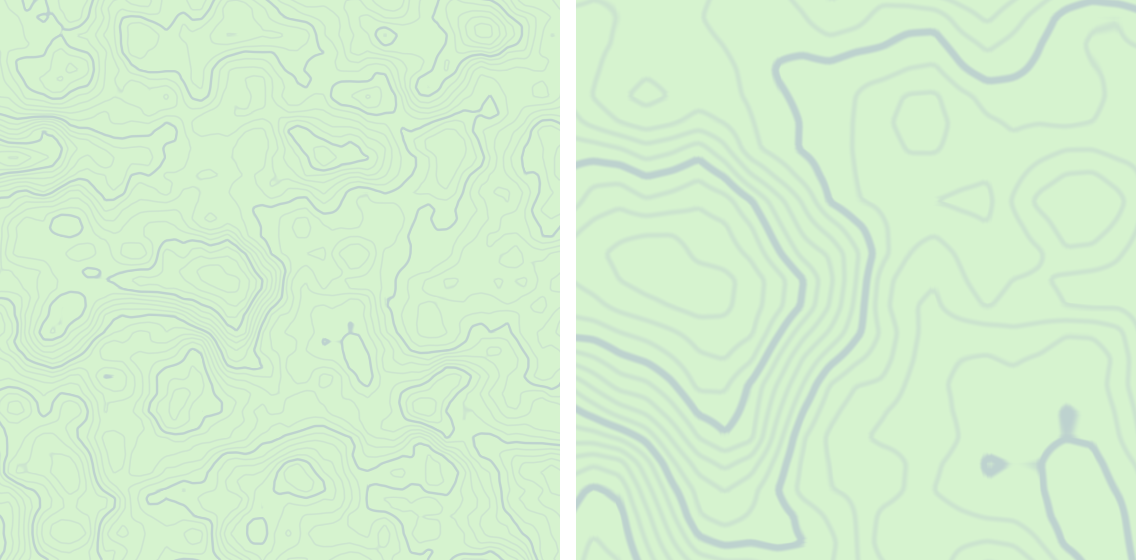
Left, the full canvas; right, a detail of the centre.
Give the GLSL for this pattern, as a WebGL 1 fragment shader.

```glsl
precision highp float;
// Topographic contour map: thin height lines with a heavier line every fifth level.

uniform vec2 u_resolution;

const vec3 PAPER = vec3(0.838, 0.952, 0.81);
const vec3 MINOR_INK = vec3(0.798, 0.893, 0.812);
const vec3 INDEX_INK = vec3(0.742, 0.822, 0.812);

const float HILLS = 4.5;             // noise cells across the canvas
const float RELIEF = 16.0;           // contour levels of the largest octave
const float ROUGHNESS = 0.48;        // amplitude ratio between octaves
const float SURVEY_CELLS = 64.0;     // height samples across the canvas
const float SLOPE_REACH = 0.0025;    // half baseline of the slope estimate
const float INDEX_STEP = 5.0;        // levels between heavy lines
const float MINOR_HALF_WIDTH = 0.0014;
const float INDEX_HALF_WIDTH = 0.0021;
const float MIN_SLOPE = 18.0;        // keeps lines slim on flat ground

float hash(vec2 p) {
  return fract(sin(dot(p, vec2(127.1, 311.7))) * 43758.5453);
}

float valueNoise(vec2 p) {
  vec2 cell = floor(p);
  vec2 f = fract(p);
  vec2 s = f * f * (3.0 - 2.0 * f);
  float bottom = mix(hash(cell), hash(cell + vec2(1.0, 0.0)), s.x);
  float top = mix(hash(cell + vec2(0.0, 1.0)), hash(cell + vec2(1.0, 1.0)), s.x);
  return mix(bottom, top, s.y);
}

// Fractal terrain height, in contour levels
float terrain(vec2 p) {
  float height = 0.0;
  float amplitude = RELIEF;
  vec2 q = p * HILLS + vec2(3.4, 7.7);
  for (int octave = 0; octave < 4; octave++) {
    height += amplitude * valueNoise(q);
    amplitude *= ROUGHNESS;
    q = q * 2.0 + vec2(17.3, 9.1);
  }
  return height;
}

// Terrain interpolated between coarse grid samples, for angular lines
float surveyedHeight(vec2 p, float cells) {
  vec2 cell = floor(p * cells);
  vec2 f = fract(p * cells);
  float bottom = mix(terrain(cell / cells), terrain((cell + vec2(1.0, 0.0)) / cells), f.x);
  float top = mix(terrain((cell + vec2(0.0, 1.0)) / cells),
                  terrain((cell + vec2(1.0, 1.0)) / cells), f.x);
  return mix(bottom, top, f.y);
}

// Local height (x) and its gradient (yz) from four neighbouring points
vec3 heightAndGradient(vec2 p, float reach) {
  float west = surveyedHeight(p - vec2(reach, 0.0), SURVEY_CELLS);
  float east = surveyedHeight(p + vec2(reach, 0.0), SURVEY_CELLS);
  float south = surveyedHeight(p - vec2(0.0, reach), SURVEY_CELLS);
  float north = surveyedHeight(p + vec2(0.0, reach), SURVEY_CELLS);
  vec2 gradient = vec2(east - west, north - south) / (2.0 * reach);
  return vec3(0.25 * (west + east + south + north), gradient);
}

// Canvas distance to the nearest contour whose height is a multiple of spacing
float contourDistance(float height, float slope, float spacing) {
  return abs(fract(height / spacing - 0.5) - 0.5) * spacing / slope;
}

float stroke(float distance, float halfWidth, float softness) {
  return 1.0 - smoothstep(halfWidth - softness, halfWidth + softness, distance);
}

void main() {
  float side = min(u_resolution.x, u_resolution.y);
  vec2 p = gl_FragCoord.xy / side;
  float softness = max(0.0014, 0.6 / side);

  vec3 ground = heightAndGradient(p, SLOPE_REACH);
  float slope = max(length(ground.yz), MIN_SLOPE);
  float minorDistance = contourDistance(ground.x, slope, 1.0);
  float indexDistance = contourDistance(ground.x, slope, INDEX_STEP);

  // Ink the lines over the paper
  vec3 color = mix(PAPER, MINOR_INK, stroke(minorDistance, MINOR_HALF_WIDTH, softness));
  color = mix(color, INDEX_INK, stroke(indexDistance, INDEX_HALF_WIDTH, softness));
  gl_FragColor = vec4(color, 1.0);
}
```
